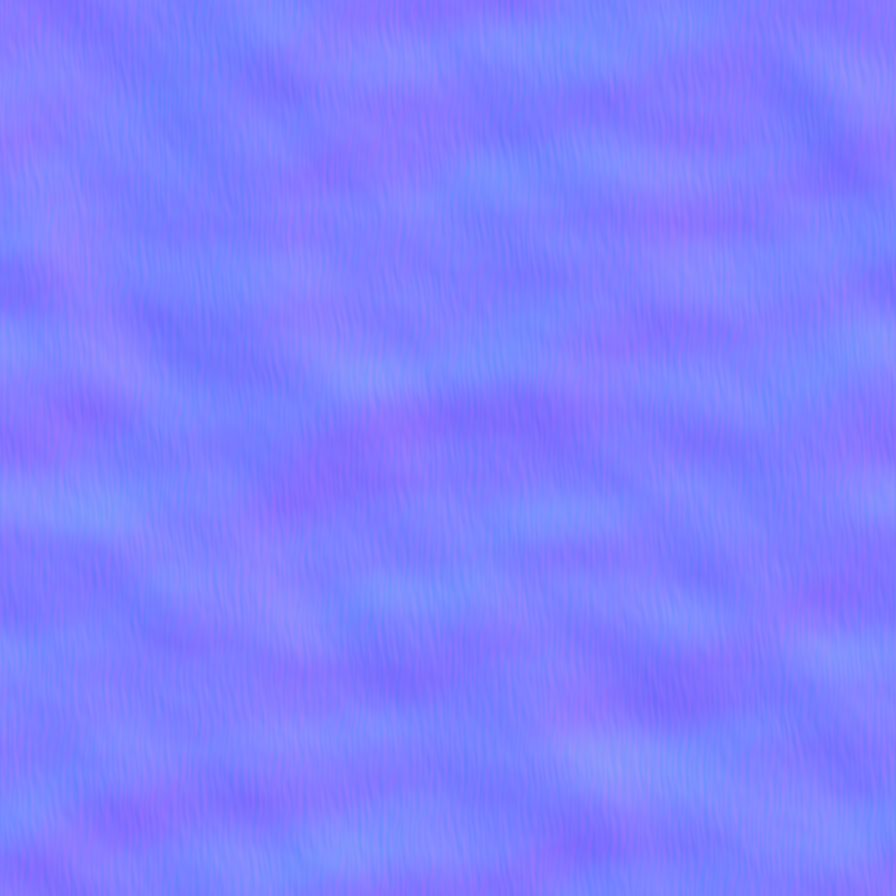
Give the GLSL for this texture map, as a WebGL 2 fragment shader.

```glsl
#version 300 es
precision highp float;
// Tangent-space normal map of a softly dented, finely brushed sheet.
// Broad diagonal dents and thin upright fibres are summed as wrapping gradient
// noise into one height field, whose slope is then encoded as a colour.

uniform vec2 u_resolution;
out vec4 fragColor;

// Integer hash of a lattice cell, giving a unit gradient
vec2 cellGradient(vec2 cell, uint seed) {
  uvec2 c = uvec2(cell);
  uint h = c.x * 1597334677u ^ c.y * 3812015801u ^ seed * 668265263u;
  h = (h ^ (h >> 16)) * 2246822519u;
  h = (h ^ (h >> 13)) * 3266489917u;
  h ^= h >> 16;
  float angle = float(h & 65535u) / 65536.0 * 6.28319;
  return vec2(cos(angle), sin(angle));
}

// Gradient noise that wraps after a whole number of cells
float noise(vec2 p, vec2 period, uint seed) {
  vec2 cell = floor(p), f = p - cell;
  vec2 lo = mod(cell, period), hi = mod(cell + 1.0, period);
  vec2 w = f * f * f * (f * (f * 6.0 - 15.0) + 10.0);
  float a = dot(cellGradient(lo, seed), f);
  float b = dot(cellGradient(vec2(hi.x, lo.y), seed), f - vec2(1, 0));
  float c = dot(cellGradient(vec2(lo.x, hi.y), seed), f - vec2(0, 1));
  float d = dot(cellGradient(hi, seed), f - 1.0);
  return mix(mix(a, b, w.x), mix(c, d, w.x), w.y);
}

float layer(vec2 uv, vec2 repeats, uint seed) {
  return noise(uv * repeats, repeats, seed);
}

// Large dents: wide ones, ones sheared along the falling diagonal, small ones
float dents(vec2 uv) {
  vec2 sheared = vec2(uv.x, uv.x + uv.y);
  return 0.0105 * layer(uv, vec2(4, 8), 1u)
       + 0.0050 * layer(sheared, vec2(5, 7), 2u)
       + 0.0032 * layer(uv, vec2(9, 13), 3u);
}

// Fine upright fibres that sway a little, over a faint grain
float fibres(vec2 uv) {
  uv.x += 0.006 * layer(uv, vec2(12, 18), 4u);
  return 0.00036 * layer(uv, vec2(200, 28), 5u)
       + 0.00022 * layer(uv, vec2(96, 48), 6u);
}

float height(vec2 uv) {
  return dents(uv) + fibres(uv);
}

void main() {
  vec2 uv = gl_FragCoord.xy / u_resolution;

  // Slope by central differences
  vec2 e = vec2(0.001, 0);
  vec2 slope = vec2(height(uv + e.xy) - height(uv - e.xy),
                    height(uv + e.yx) - height(uv - e.yx)) / (2.0 * e.x);

  // Pack the surface normal into colour
  vec3 normal = normalize(vec3(-slope, 1.0));
  fragColor = vec4(0.5 + 0.5 * normal, 1.0);
}
```
